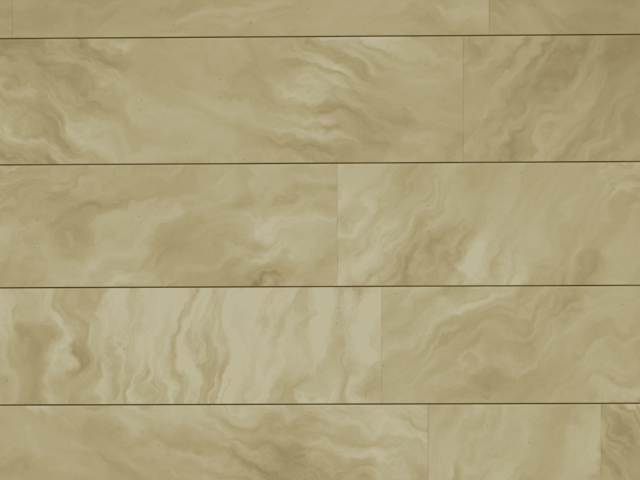
Give the GLSL for this texture, as a Shadertoy shader.

```glsl
// Travertine cladding: five courses of long slabs with dark bed joints and
// faint upright joints. Each slab turns its own domain-warped noise to form
// scalloped veins, filigree, stains and pits; a soft vignette lights it all.

const vec3 STONE_DARK  = vec3(0.55, 0.49, 0.34);
const vec3 STONE_MID   = vec3(0.665, 0.612, 0.452);
const vec3 STONE_LIGHT = vec3(0.742, 0.716, 0.595);
const vec3 JOINT_DARK  = vec3(0.30, 0.25, 0.13);
const vec3 SEAM_BROWN  = vec3(0.53, 0.48, 0.33);

// Heights of the bed joints, and the two upright joints of each course
const float BED[4] = float[4](0.924, 0.660, 0.403, 0.158);
const vec2 SEAM[5] = vec2[5](vec2(0.026, 1.019), vec2(0.965, 9.0),
    vec2(0.703, 9.0), vec2(0.795, 9.0), vec2(0.892, 1.252));

// Per slab: vein angle, vein contrast, tone shift
const vec3 SLAB[12] = vec3[12](
    vec3(0.0, 0.5, 0.0), vec3(0.2, 0.5, 0.0), vec3(-0.3, 0.5, -0.06),
    vec3(-0.4, 0.9, -0.04), vec3(0.9, 0.7, -0.17),
    vec3(0.4, 1.0, 0.0), vec3(0.9, 0.9, 0.04),
    vec3(1.45, 1.15, 0.15), vec3(0.6, 0.7, -0.02),
    vec3(-0.3, 0.8, 0.06), vec3(0.9, 0.8, 0.12), vec3(-0.9, 1.2, 0.0));

float hash(vec2 p) {
    vec3 q = fract(p.xyx * 0.1031);
    q += dot(q, q.yzx + 33.33);
    return fract((q.x + q.y) * q.z);
}

float noise(vec2 p) {
    vec2 i = floor(p), f = fract(p);
    f = f * f * (3.0 - 2.0 * f);
    return mix(mix(hash(i), hash(i + vec2(1, 0)), f.x),
               mix(hash(i + vec2(0, 1)), hash(i + vec2(1, 1)), f.x), f.y);
}

float fbm(vec2 p) {
    float sum = 0.0, amp = 0.533;
    for (int i = 0; i < 4; i++) {
        sum += amp * noise(p);
        p = mat2(1.6, 1.2, -1.2, 1.6) * p + 7.3;
        amp *= 0.5;
    }
    return sum;
}

// Signed two-channel noise for bending a domain
vec2 bend(vec2 p) {
    return vec2(fbm(p), fbm(p + 31.7)) - 0.5;
}

vec2 rotate(vec2 p, float a) {
    float c = cos(a), s = sin(a);
    return vec2(c * p.x + s * p.y, c * p.y - s * p.x);
}

// Bed joints drop slightly to the left, more so near the top
float bedHeight(int k, float x) {
    return BED[k] + (x - 0.667) * mix(0.002, 0.007, BED[k]);
}

// Coverage of a line with soft edges
float line(float d, float halfWidth, float blur) {
    return 1.0 - smoothstep(halfWidth - blur, halfWidth + blur, abs(d));
}

// Lightness of the stone: scalloped bands, thin filigree, brown stains
float veins(vec2 p, float angle, float contrast, float seed) {
    vec2 q = rotate(p, angle) + seed * vec2(17.3, 9.1);
    vec2 v = q + 0.16 * bend(q * 4.0) + 0.07 * bend(q * 17.0);
    vec2 crinkled = v + 0.022 * bend(q * 55.0);
    float activity = smoothstep(0.35, 0.62, fbm(q * 4.0 + 70.0));

    float bands = fbm(v * vec2(6.0, 30.0)) - 0.5;
    float strata = fbm(crinkled * vec2(14.0, 62.0) + 11.0) - 0.5;
    float thread = line(noise(crinkled * vec2(9.0, 36.0) + 21.0) - 0.5, 0.0, 0.15);
    float threadTone = mix(-0.20, 0.17, smoothstep(0.35, 0.65, noise(q * 3.0 + 50.0)));

    float stainField = fbm(crinkled * vec2(5.0, 8.0) + 13.0);
    float stain = smoothstep(0.59, 0.64, stainField);
    float rim = line(stainField - 0.59, 0.004, 0.016);
    float cloud = fbm(q * vec2(4.0, 7.0) + 40.0) - 0.5;
    return contrast * (bands * (0.4 + 0.55 * activity)
        + strata * (0.2 + 0.45 * activity) - 0.15 * stain - 0.08 * rim
        + threadTone * thread * (0.15 + 0.85 * activity)) + 0.34 * cloud;
}

// Sparse small holes, one at most in each cell
float pits(vec2 p, float blur) {
    vec2 cell = floor(p * 32.0);
    vec2 centre = 0.25 + 0.5 * vec2(hash(cell + 3.1), hash(cell + 8.7));
    float d = length(fract(p * 32.0) - centre) / 32.0;
    return step(0.95, hash(cell)) * line(d, 0.0014, blur);
}

vec3 stoneColour(float t) {
    vec3 low = mix(STONE_DARK, STONE_MID, clamp(t / 0.5, 0.0, 1.0));
    return mix(low, STONE_LIGHT, clamp((t - 0.5) / 0.5, 0.0, 1.0));
}

void mainImage(out vec4 fragColor, in vec2 fragCoord) {
    vec2 p = fragCoord / iResolution.y;
    float px = 1.0 / iResolution.y;

    // Course, slab and joint coverage
    int row = 0;
    float bed = 0.0, lip = 0.0;
    for (int k = 0; k < 4; k++) {
        float d = p.y - bedHeight(k, p.x);
        row += int(d < 0.0);
        bed = max(bed, line(d, 0.0014, 0.5 * px + 0.0005));
        lip = max(lip, line(d + 0.004, 0.001, 0.002));
    }
    vec2 side = p.x - SEAM[row];
    int slab = row * 2 + int(row > 0) + int(side.x > 0.0) + int(side.y > 0.0);
    float seam = line(min(abs(side.x), abs(side.y)), 0.0008, px);
    float wear = noise(p * vec2(9.0, 45.0));

    // Stone tone, grain and light
    vec3 style = SLAB[slab];
    vec2 c = p - vec2(0.667, 0.42);
    float tone = 0.74 + style.z + veins(p, style.x, style.y, float(slab) + 1.0);
    tone += 0.04 * (noise(p * 230.0) - 0.5) - 0.36 * dot(c, c);
    tone -= 0.12 * smoothstep(0.9, 1.5, p.x) * smoothstep(0.5, 1.0, p.y);
    vec3 colour = stoneColour(tone + 0.10 * lip);

    colour = mix(colour, SEAM_BROWN, 0.5 * pits(p, px));
    colour = mix(colour, SEAM_BROWN, seam * mix(0.1, 0.55, wear));
    colour = mix(colour, JOINT_DARK, bed * mix(0.75, 1.0, wear));
    fragColor = vec4(colour, 1.0);
}
```
